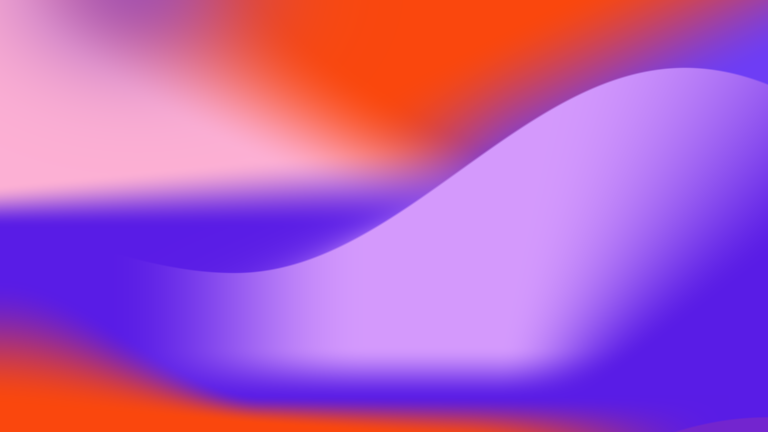
Give the GLSL for this background, as a WebGL 2 fragment shader.

```glsl
#version 300 es
precision highp float;

uniform vec2 u_resolution;
out vec4 fragColor;

const float PI = 3.14159265;
const vec3 ORANGE = vec3(0.98, 0.28, 0.05);
const vec3 PINK = vec3(0.99, 0.69, 0.83);
const vec3 MAUVE = vec3(0.60, 0.30, 0.72);
const vec3 INDIGO = vec3(0.35, 0.11, 0.90);
const vec3 VIOLET = vec3(0.43, 0.24, 0.96);
const vec3 LILAC = vec3(0.83, 0.60, 0.99);
const vec3 PLUM = vec3(0.55, 0.18, 0.72);

// Falls from one to zero as x goes from a to b.
float fall(float a, float b, float x) {
    return 1.0 - smoothstep(a, b, x);
}

// Soft elliptical spot.
float spot(vec2 p, vec2 center, vec2 radius) {
    vec2 q = (p - center) / radius;
    return exp(-dot(q, q));
}

// Antialiased coverage of the area where d is negative.
float coverage(float d) {
    float w = fwidth(d);
    return fall(-w, w, d);
}

// Crest height: a shallow cosine on the left joins a tall one on the right.
float crestHeight(float x) {
    float dx = x - 0.306;
    float halfWave = dx < 0.0 ? 0.34 : 0.586;
    float amplitude = dx < 0.0 ? 0.051 : 0.2375;
    return 0.368 + amplitude * (1.0 - cos(PI * dx / halfWave));
}

// Warm sky with a pink cloud and cool lower edges.
vec3 skyColor(vec2 p, float crest) {
    float depth = 1.0 - p.y;
    float diagonal = p.x + 1.125 * depth;
    float cool = smoothstep(0.73, 1.16, diagonal) * smoothstep(0.39, 0.68, p.x);
    vec3 color = mix(ORANGE, VIOLET, cool);

    float pinkEdge = 0.18 + depth * (0.5 + depth);
    color = mix(color, PINK, fall(pinkEdge - 0.17, pinkEdge + 0.17, p.x));
    color = mix(color, MAUVE, 0.85 * spot(p, vec2(0.18, 1.03), vec2(0.15, 0.19)));
    color = mix(color, INDIGO, fall(0.472, 0.572 + 0.178 * p.x, p.y));

    // Light spilling over the crest
    float rim = exp(-max(p.y - crest, 0.0) / 0.035);
    float spread = spot(p, vec2(0.46, 0.44), vec2(0.12, 0.16));
    return mix(color, LILAC, 0.45 * rim * spread);
}

// Glowing wave body over indigo, with an orange floor.
vec3 waveColor(vec2 p) {
    float glow = smoothstep(0.14, 0.48, p.x)
               * fall(0.63 + 0.11 * p.y, 0.70 + 0.75 * p.y, p.x)
               * smoothstep(0.07, 0.20, p.y);
    vec3 color = mix(INDIGO, LILAC, glow);

    float floorTop = 0.352 - 0.266 * smoothstep(0.0, 0.34, p.x);
    float warmth = fall(0.062 - 0.133 * p.x, floorTop, p.y);
    color = mix(color, ORANGE, warmth * fall(0.6, 0.95, p.x));

    // Small swell in the lower right corner
    float offset = (1.0 - p.x) / 0.121;
    float swell = 0.034 * (1.0 - offset * offset);
    return mix(color, PLUM, 0.5 * coverage(p.y - swell));
}

void main() {
    vec2 p = gl_FragCoord.xy / u_resolution;
    float crest = crestHeight(p.x);
    vec3 color = mix(skyColor(p, crest), waveColor(p), coverage(p.y - crest));
    fragColor = vec4(color, 1.0);
}
```
